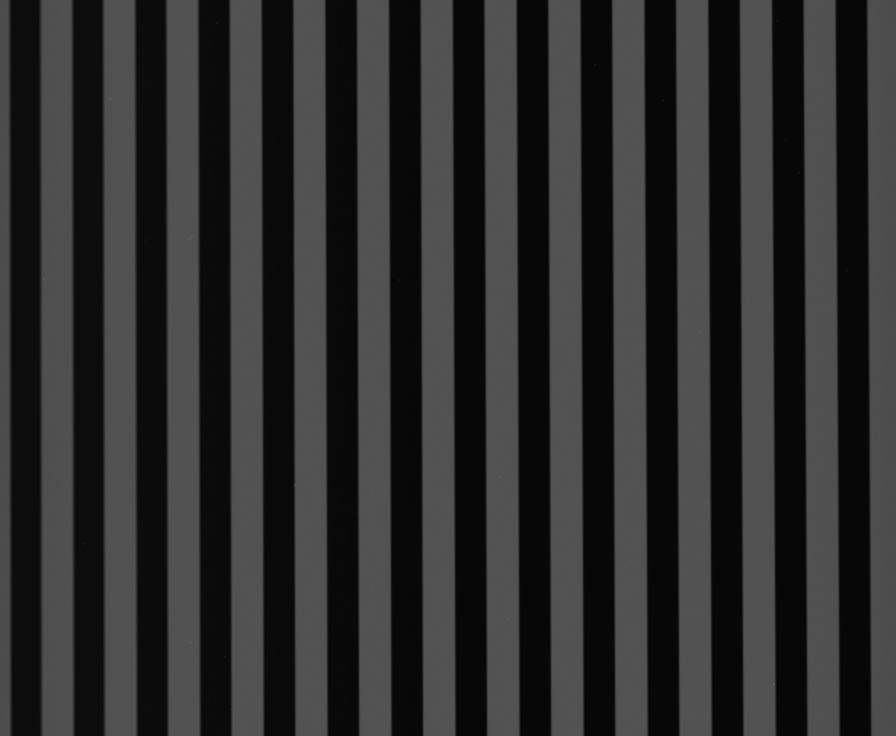
Give the GLSL for this pattern, as a WebGL 2 fragment shader.

```glsl
#version 300 es
precision highp float;
// Fourteen near-vertical black bars on grey, slightly fanned, with soft edges and faint dust.

uniform vec2 u_resolution;
out vec4 outColor;

// Lengths are fractions of the canvas width.
const int   BAR_COUNT     = 14;
const vec2  FIRST_CENTER  = vec2(0.0293, 0.0280);   // at bottom, at top
const vec2  PITCH         = vec2(0.07119, 0.07094); // at bottom, at top
const float SPACING_DRIFT = 0.0137;  // leftward bow of the spacing
const vec2  HALF_WIDTH    = vec2(0.0171, 0.0176);   // leftmost, other bars
const vec2  EDGE_SOFTNESS = vec2(0.0030, 0.0020);   // left side, right side

const vec3  GREY        = vec3(0.322);
const vec3  BLACK_LEFT  = vec3(0.048);
const vec3  BLACK_RIGHT = vec3(0.027);
const float SIDE_SHADE  = 0.022;     // darkening toward the left and right sides
const float GRAIN       = 0.006;
const float DUST_CELLS  = 26.0;      // dust grid cells across the width
const float DUST_CHANCE = 0.10;
const float DUST_GLOW   = 0.09;

float hash(vec2 p) {
    vec3 q = fract(vec3(p.xyx) * 0.1031);
    q += dot(q, q.yzx + 33.33);
    return fract((q.x + q.y) * q.z);
}

float valueNoise(vec2 p) {
    vec2 cell = floor(p);
    vec2 f = smoothstep(0.0, 1.0, fract(p));
    float low  = mix(hash(cell), hash(cell + vec2(1.0, 0.0)), f.x);
    float high = mix(hash(cell + vec2(0.0, 1.0)), hash(cell + 1.0), f.x);
    return mix(low, high, f.y);
}

// Signed distance to the nearest bar, negative inside.
float barDistance(vec2 uv) {
    float first = mix(FIRST_CENTER.x, FIRST_CENTER.y, uv.y);
    float pitch = mix(PITCH.x, PITCH.y, uv.y);
    float nearest = 1.0;
    for (int i = 0; i < BAR_COUNT; i++) {
        float t = float(i) / float(BAR_COUNT - 1);
        float bow = SPACING_DRIFT * t * (1.0 - t) * (1.0 - t);
        float center = first + pitch * float(i) - bow;
        float halfWidth = mix(HALF_WIDTH.x, HALF_WIDTH.y, smoothstep(0.0, 0.35, t));
        nearest = min(nearest, abs(uv.x - center) - halfWidth);
    }
    return nearest;
}

// Sparse specks, a few of them stretched into short fibres.
float dust(vec2 p, float pixel) {
    vec2 cell = floor(p * DUST_CELLS);
    float present = step(hash(cell + 7.0), DUST_CHANCE);
    vec2 offset = 0.2 + 0.6 * vec2(hash(cell + 19.0), hash(cell + 43.0));
    vec2 local = p - (cell + offset) / DUST_CELLS;
    float stretch = 0.004 * step(0.93, hash(cell + 71.0));
    vec2 axis = vec2(0.83, 0.56);
    local -= axis * clamp(dot(local, axis), -stretch, stretch);
    float radius = mix(0.0005, 0.0012, hash(cell + 101.0));
    float speck = 1.0 - smoothstep(radius - pixel, radius + pixel, length(local));
    float strength = hash(cell + 131.0);
    return present * speck * strength * strength;
}

void main() {
    vec2 uv = gl_FragCoord.xy / u_resolution;
    vec2 p = gl_FragCoord.xy / u_resolution.x;
    float pixel = 1.0 / u_resolution.x;

    // Uneven lighting
    float side = pow(abs(2.0 * uv.x - 1.0), 6.0);
    vec3 grey = GREY - SIDE_SHADE * side;
    vec3 black = mix(BLACK_LEFT, BLACK_RIGHT, smoothstep(0.0, 0.6, uv.x));

    // Bars
    float softness = mix(EDGE_SOFTNESS.x, EDGE_SOFTNESS.y, smoothstep(0.0, 0.35, uv.x));
    softness = max(softness, 0.75 * pixel);
    float ground = smoothstep(-softness, softness, barDistance(uv));
    vec3 color = mix(black, grey, ground);

    // Surface wear
    color += GRAIN * (valueNoise(p * 420.0) - 0.5) * mix(0.5, 1.0, ground);
    color += DUST_GLOW * dust(p, 0.7 * pixel);

    outColor = vec4(color, 1.0);
}
```
